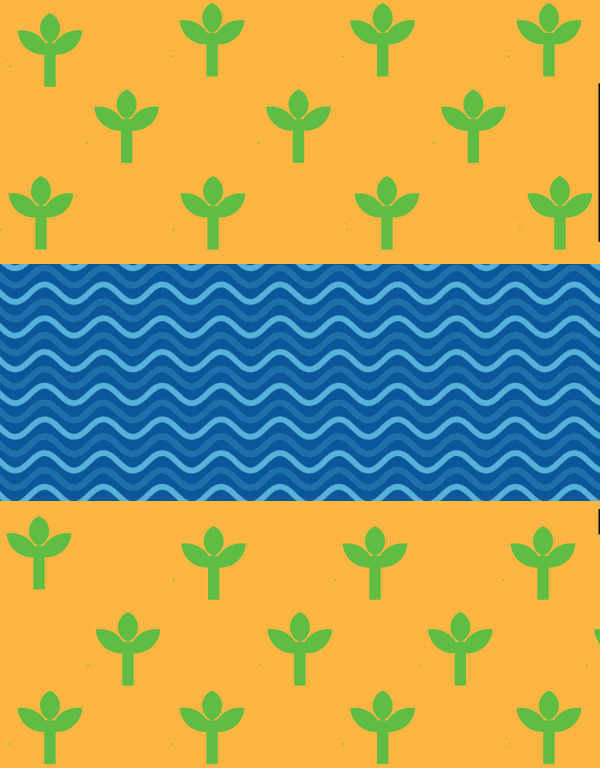
Write a WebGL 1 fragment shader that draws this pattern.

```glsl
precision highp float;
// Rows of sprouting plants on sandy ground, crossed by a band of wavy water.
// Plants are unions of circle lenses and a stem, placed row by row; the water
// is a folded cosine stroke. Units: 100 across, 128 down, from the top left.

uniform vec2 u_resolution;

const vec3 SAND = vec3(0.995, 0.71, 0.26);
const vec3 LEAF = vec3(0.37, 0.74, 0.26);
const vec3 DEEP = vec3(0.04, 0.34, 0.61);
const vec3 MID = vec3(0.11, 0.44, 0.67);
const vec3 FOAM = vec3(0.34, 0.70, 0.86);
const vec3 RIM = vec3(0.36, 0.50, 0.56);

float fill(float d) {
  return clamp(0.5 - d * u_resolution.x / 100.0, 0.0, 1.0);
}

float box(vec2 p, vec2 center, vec2 halfSize) {
  vec2 d = abs(p - center) - halfSize;
  return max(d.x, d.y);
}

// One plant with its tip at the origin, plus two specks of seed beside it
float plant(vec2 p) {
  float seed = min(length(p - vec2(-6.65, 8.9)) - 0.12,
                   length(p - vec2(-7.1, 7.9)) - 0.06);
  p.x = abs(p.x);
  float bud = length(p - vec2(-1.04, 2.5)) - 2.71;
  float leaf = max(length(p - vec2(1.17, 2.67)) - 4.22,
                   length(p - vec2(4.67, 7.5)) - 4.65);
  float stem = box(p, vec2(0.0, 8.6), vec2(0.95, 3.65));
  return min(min(bud, min(leaf, stem)), seed);
}

// A row from its first tip; nudge shifts the second plant, drop the first
float plantRow(vec2 p, vec2 first, float pitch, float nudge, float drop) {
  float d = 100.0;
  for (int i = 0; i < 4; i++) {
    vec2 tip = first + vec2(pitch * float(i), 0.0);
    if (i == 0) tip.y += drop;
    if (i == 1) tip.x += nudge;
    d = min(d, plant(p - tip));
  }
  return d;
}

// Distance to the center line of a stack of waves around the given height
float waves(vec2 p, float height) {
  float k = 6.28319 / 9.81;
  float phase = (p.x - 46.67) * k;
  float y = p.y - height + 1.45 * cos(phase);
  float slope = 1.45 * k * sin(phase);
  float fold = abs(mod(y + 2.81, 5.62) - 2.81);
  return fold / sqrt(1.0 + slope * slope);
}

vec3 water(vec2 p) {
  float middle = waves(p, 51.72);
  float foam = waves(p, 48.87);
  float dashes = 0.35 + 0.25 * sin(p.x * 5.3 + 2.0 * sin(p.y * 3.7));
  vec3 color = mix(DEEP, MID, fill(middle - 0.49));
  color = mix(color, RIM, dashes * fill(abs(middle - 0.49) - 0.05));
  color = mix(color, RIM, dashes * fill(abs(foam - 0.5) - 0.06));
  return mix(color, FOAM, fill(foam - 0.47));
}

void main() {
  vec2 uv = gl_FragCoord.xy / u_resolution;
  vec2 p = vec2(uv.x, 1.0 - uv.y) * vec2(100.0, 128.0);

  // Upper field, then lower field
  float d = plantRow(p, vec2(8.33, 0.5), 27.72, -0.7, 1.7);
  d = min(d, plantRow(p, vec2(21.1, 14.9), 28.9, -0.25, 0.0));
  d = min(d, plantRow(p, vec2(6.83, 29.35), 28.83, -0.15, 0.0));
  d = min(d, plantRow(p, vec2(6.5, 87.7), 28.0, 1.1, -1.7));
  d = min(d, plantRow(p, vec2(21.33, 102.0), 27.7, 0.95, 0.0));
  d = min(d, plantRow(p, vec2(8.33, 115.1), 27.72, -0.7, 0.0));
  vec3 color = mix(SAND, LEAF, fill(d));

  // River band and the dark slivers on the right border
  color = mix(color, water(p), fill(abs(p.y - 63.75) - 19.75));
  float sliver = min(box(p, vec2(100.0, 27.1), vec2(0.25, 13.2)),
                     box(p, vec2(100.0, 86.95), vec2(0.25, 2.1)));
  color = mix(color, vec3(0.05), fill(sliver));
  gl_FragColor = vec4(color, 1.0);
}
```
